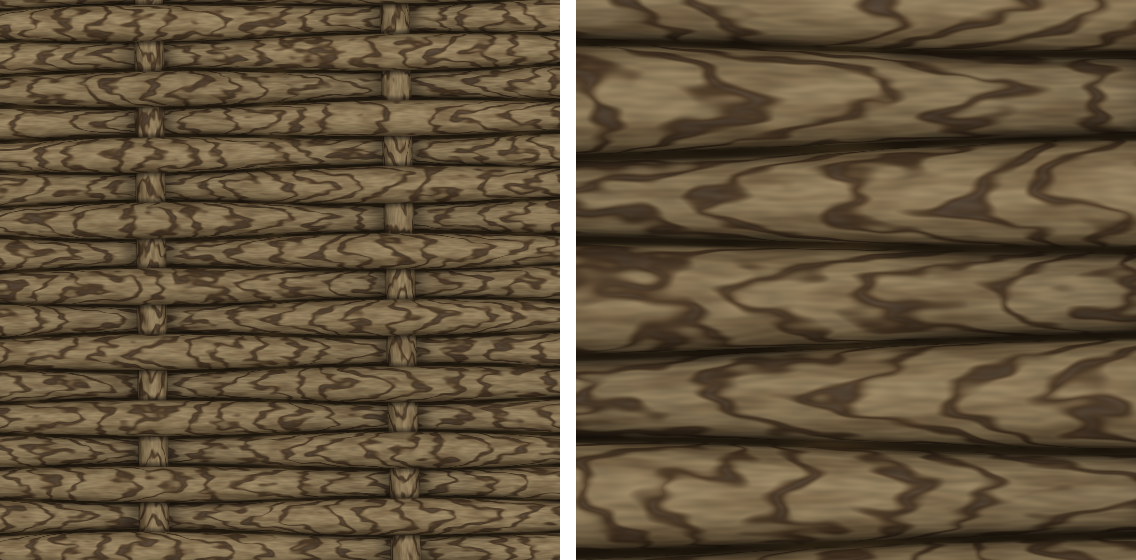
Left, the full canvas; right, a detail of the centre.
This texture is drawn by a WebGL 1 fragment shader. Its source:

```glsl
precision highp float;
// Wicker weave: mottled horizontal canes passing over and under two upright stakes.

uniform vec2 u_resolution;

const float PI = 3.14159265;
const float ROW_PITCH = 0.0585;      // distance between cane axes
const float ROW_START = 0.018;       // axis of the lowest cane
const float ROW_FAN = 0.018;         // upward spread of canes to the right
const float STAKE_START = 0.276;     // first stake at the lower edge
const float STAKE_PITCH = 0.449;
const float STAKE_HALF = 0.027;
const float STAKE_LEAN = 0.011;
const float HALF_BACK = 0.0225;      // cane half height behind a stake
const float HALF_FRONT = 0.0325;     // cane half height over a stake
const float MARK_FREQ = 14.0;        // dark marks per canvas width
const float MARK_WIDTH = 0.27;
const float MARK_SOFT = 0.24;
const float MARK_BOW = 0.85;         // depth of the chevrons
const vec3 STRAW = vec3(0.570, 0.495, 0.365);
const vec3 TAN = vec3(0.475, 0.395, 0.280);
const vec3 BROWN = vec3(0.255, 0.180, 0.110);
const vec3 GREY_CORE = vec3(0.295, 0.245, 0.200);
const vec3 GAP = vec3(0.190, 0.145, 0.080);
const vec3 SHADE_TINT = vec3(1.06, 0.98, 0.84);

float hash(float n) {
  return fract(sin(n * 12.9898 + 4.137) * 43758.5453);
}

vec2 gradientAt(vec2 cell) {
  float a = 2.0 * PI * hash(dot(cell, vec2(1.37, 7.91)));
  return vec2(cos(a), sin(a));
}

float gradientNoise(vec2 p) {
  vec2 i = floor(p);
  vec2 f = p - i;
  vec2 w = f * f * f * (f * (f * 6.0 - 15.0) + 10.0);
  float a = dot(gradientAt(i), f);
  float b = dot(gradientAt(i + vec2(1.0, 0.0)), f - vec2(1.0, 0.0));
  float c = dot(gradientAt(i + vec2(0.0, 1.0)), f - vec2(0.0, 1.0));
  float d = dot(gradientAt(i + vec2(1.0, 1.0)), f - vec2(1.0, 1.0));
  return mix(mix(a, b, w.x), mix(c, d, w.x), w.y);
}

// Surface of one round cane: s runs along it, v across it from -1 to 1.
vec3 caneColor(float s, float v, float seed) {
  v = clamp(v, -1.0, 1.0);
  float around = asin(v);
  float id = seed * 19.37;

  // Chevron bands whose bow swings from left to right along the cane
  float bow = MARK_BOW * sin(s * 9.0 + hash(seed) * 2.0 * PI);
  float drift = gradientNoise(vec2(s * 11.0, around * 0.9 + id));
  float jag = gradientNoise(vec2(s * 36.0, around * 2.8 + id + 5.3));
  float phase = s * MARK_FREQ + bow * around * around + drift * 1.1 + jag * 0.40 + hash(seed + 3.0);
  float band = abs(fract(phase) - 0.5) * 2.0;
  float width = MARK_WIDTH + 0.45 * gradientNoise(vec2(s * 24.0, around * 2.1 + id + 9.1));
  float mark = 1.0 - smoothstep(width - MARK_SOFT, width + MARK_SOFT, band);
  float core = 1.0 - smoothstep(width - 0.42, width - 0.08, band);

  // Lengthwise fibres and uneven tanning
  float fibre = gradientNoise(vec2(s * 50.0, around * 8.0 + id));
  float tanning = gradientNoise(vec2(s * 17.0, around * 2.6 + id + 2.7));
  vec3 color = mix(STRAW, TAN, smoothstep(-0.2, 0.6, tanning + 0.25 * v * v));
  color = mix(color, mix(BROWN, GREY_CORE, core * (0.9 - 0.5 * v * v)), mark * 0.88);
  color *= 1.0 + 0.16 * fibre;

  // Roundness, lit slightly from above, with warm shade
  float facing = sqrt(1.0 - v * v);
  float light = clamp(0.36 + 0.64 * facing + 0.08 * v, 0.28, 1.02);
  return color * light * mix(SHADE_TINT, vec3(1.0), light);
}

// One set of every second cane: rgb colour, a signed distance inside its edge.
vec4 caneLayer(vec2 p, float parity, float lift) {
  float row = 2.0 * floor((p.y - ROW_START) / (2.0 * ROW_PITCH) - 0.5 * parity + 0.5) + parity;
  float sway = 0.0022 * gradientNoise(vec2(p.x * 4.0, row * 3.7));
  float offset = p.y - ROW_START - row * ROW_PITCH - sway;
  float halfHeight = mix(HALF_BACK, HALF_FRONT, 0.5 + 0.5 * lift);
  halfHeight *= 0.97 + 0.06 * hash(row + 11.0);
  vec3 color = caneColor(p.x, offset / halfHeight, row + 40.0);
  color *= 0.97 + 0.06 * hash(row + 27.0);
  return vec4(color, halfHeight - abs(offset));
}

void main() {
  vec2 uv = gl_FragCoord.xy / u_resolution;
  float soft = max(1.2 / min(u_resolution.x, u_resolution.y), 0.0022);

  // Rows fan out, stakes lean
  vec2 p = vec2(uv.x, uv.y * (1.0 - ROW_FAN * uv.x));
  float stakeX = uv.x + uv.y * (STAKE_LEAN + 0.010 * (uv.x - STAKE_START) / STAKE_PITCH);
  float stakePos = (stakeX - STAKE_START) / STAKE_PITCH;
  float stake = floor(stakePos + 0.5);
  float across = (stakePos - stake) * STAKE_PITCH;

  // Even canes rise where the wave is positive, odd canes where it is negative
  float wave = cos(PI * stakePos);
  float lift = abs(wave);
  float frontParity = wave > 0.0 ? 0.0 : 1.0;
  vec4 back = caneLayer(p, 1.0 - frontParity, -lift);
  vec4 front = caneLayer(p, frontParity, lift);

  // Back canes, darker as they dive behind a stake
  vec3 color = GAP * (1.0 + 0.4 * gradientNoise(uv * 22.0));
  float besideStake = smoothstep(0.0, 0.035, abs(across) - STAKE_HALF);
  vec3 backColor = back.rgb * (1.0 - 0.10 * lift) * mix(0.70, 1.0, besideStake);
  color = mix(color, backColor, smoothstep(-soft, soft, back.a));

  // Stakes
  vec3 stakeColor = caneColor(uv.y * 1.3, across / STAKE_HALF, stake + 80.0);
  color = mix(color, stakeColor, smoothstep(-soft, soft, STAKE_HALF - abs(across)));

  // Contact shadow, then the canes in front
  float shadow = 1.0 - smoothstep(0.0, 0.011, -front.a);
  color *= 1.0 - 0.45 * shadow * smoothstep(0.0, 0.35, lift);
  color = mix(color, front.rgb, smoothstep(-soft, soft, front.a));

  gl_FragColor = vec4(color, 1.0);
}
```
